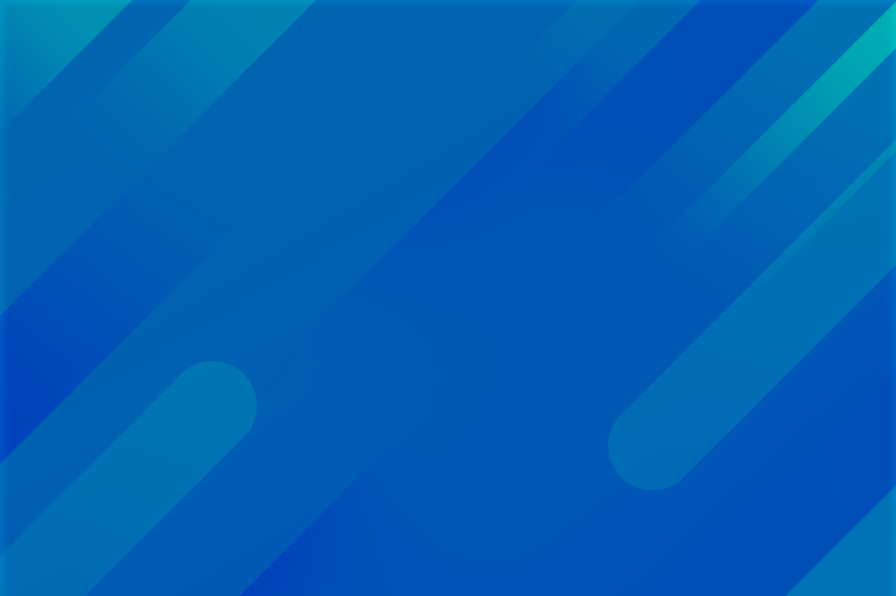
Reproduce this background procedurally as a Shadertoy shader.

```glsl
// Draws a blue backdrop crossed by fading teal and deep blue diagonal stripes.

const vec3 TEAL = vec3(0.0, 0.68, 0.70);
const vec3 DEEP = vec3(0.0, 0.24, 0.74);

// Smooth step up across a diagonal edge
float edge(float across, float at) {
    float soft = 1.0 / iResolution.y;
    return smoothstep(at - soft, at + soft, across);
}

float band(float across, float low, float high) {
    return edge(across, low) - edge(across, high);
}

// Half-infinite stripe with a round cap; dir is the sign of its run
float capsule(vec2 q, vec2 cap, float dir) {
    vec2 d = (q - cap) * 0.70711;
    d.x = min(d.x * dir, 0.0);
    float soft = 0.8 / iResolution.y;
    return 1.0 - smoothstep(-soft, soft, length(d) - 0.0745);
}

void mainImage(out vec4 fragColor, in vec2 fragCoord) {
    vec2 p = fragCoord / iResolution.y;
    float aspect = iResolution.x / iResolution.y;

    // Diagonal axes: along runs up-right, across runs down-right
    float along = p.x + p.y - 1.0;
    float across = p.x - p.y + 1.0;
    vec2 q = vec2(along, across);

    // Base gradient
    vec3 color = mix(vec3(0.0, 0.395, 0.69), vec3(0.0, 0.33, 0.715),
                     smoothstep(0.3, 2.3, across - 0.25 * along));

    // Deep blue shadows
    float shade = 0.9 * band(across, 0.53, 0.778) * (1.0 - smoothstep(-0.85, 0.12, along));
    shade += 0.5 * edge(across, 1.073) * exp(-4.0 * max(across - 1.073, 0.0))
           * smoothstep(-0.2, 0.6, along) * (1.0 - smoothstep(0.65, 1.05, along));
    shade += 0.5 * band(across, 1.176, 1.373) * smoothstep(0.5, 1.1, along);
    shade += 0.9 * edge(across, 1.402) * exp(-5.0 * max(across - 1.402, 0.0))
           * (1.0 - smoothstep(-0.6, 0.0, along));
    shade += 0.15 * smoothstep(1.9, 2.1, across);
    shade += 0.15 * edge(across, 2.118) * smoothstep(0.3, 0.9, along);
    color = mix(color, DEEP, clamp(shade, 0.0, 1.0));

    // Teal stripes, upper left and top
    float light = 0.6 * (1.0 - edge(across, 0.222)) * smoothstep(-0.3, 0.15, along);
    light += 0.4 * band(across, 0.32, 0.53) * smoothstep(-0.12, 0.42, along);
    light += 0.15 * band(across, 0.97, 1.073) * smoothstep(0.72, 1.0, along);
    light += 0.08 * band(across, 1.073, 1.176) * smoothstep(0.7, 1.05, along);

    // Teal stripes, upper right
    light += 0.22 * band(across, 1.373, 1.506) * smoothstep(0.7, 1.4, along);
    light += band(across, 1.506, 1.584) * smoothstep(0.65, 1.5, along);
    light += 0.25 * band(across, 1.584, 1.757) * smoothstep(0.6, 1.4, along);

    // Round-ended bars and lower right corner
    light += capsule(q, vec2(-0.324, 1.037), -1.0) * mix(0.18, 0.28, smoothstep(-0.9, -0.3, along));
    light += capsule(q, vec2(0.347, 1.843), 1.0) * mix(0.24, 0.3, smoothstep(0.3, 1.2, along));
    light += 0.37 * edge(across, 2.318);
    color = mix(color, TEAL, clamp(light, 0.0, 1.0));

    // Faint pale rim on the top and sides
    float rim = min(min(p.x, aspect - p.x), 1.0 - p.y);
    color += vec3(0.0, 0.05, 0.05) * (1.0 - smoothstep(0.0, 0.016, rim));

    fragColor = vec4(color, 1.0);
}
```
